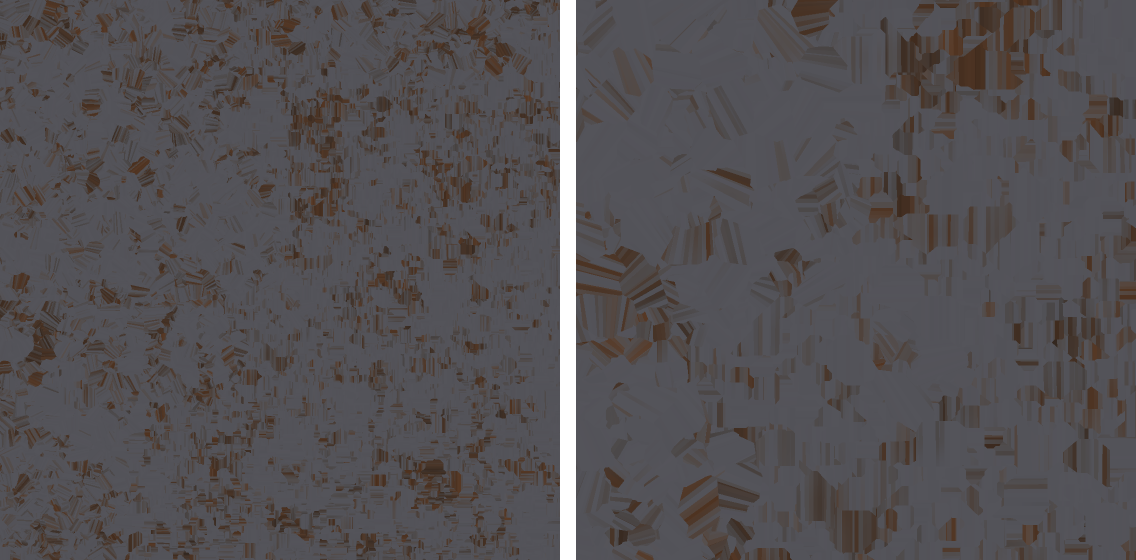
Left, the full canvas; right, a detail of the centre.
A WebGL 1 fragment shader for this texture:

```glsl
precision highp float;
uniform vec2 u_resolution;

#define SLATE vec3(0.327, 0.326, 0.350)
#define VEIL vec3(0.311, 0.293, 0.292)
#define RUST vec3(0.277, 0.193, 0.138)
#define COARSE_CELLS 39.0
#define FINE_CELLS 82.0
#define STRIPES_WIDE 160.0
#define STRIPES_THIN 390.0
#define WEAR_START -0.06
#define WEAR_FULL 0.72

float hash(vec2 p) {
  vec3 q = fract(p.xyx * vec3(0.1031, 0.1030, 0.0973));
  q += dot(q, q.yzx + 33.33);
  return fract((q.x + q.y) * q.z);
}

float valueNoise(vec2 p) {
  vec2 i = floor(p), f = fract(p);
  f = f * f * (3.0 - 2.0 * f);
  vec2 e = vec2(1.0, 0.0);
  return mix(mix(hash(i), hash(i + e), f.x),
             mix(hash(i + e.yx), hash(i + e.xx), f.x), f.y);
}

// Small clustered patches where the surface is worn
float patches(vec2 p) {
  return 0.14 * valueNoise(p * 9.0 + 3.7)
       + 0.40 * valueNoise(p * 23.0 + 41.3)
       + 0.46 * valueNoise(p * 49.0 + 90.1);
}

// Positive where shards snap to the axes: right side and lower band
float alignment(vec2 p) {
  float rightSide = min(p.x - 0.46, 0.90 - p.y);
  float lowerBand = min(p.x - 0.16, 0.28 - p.y);
  return max(rightSide, lowerBand) + 0.28 * (valueNoise(p * 9.0 + 17.0) - 0.5);
}

// Direction of a shard's stripes
float shardAngle(float turn, float y, bool aligned) {
  float upright = step(turn, mix(0.42, 0.85, smoothstep(0.1, 0.4, y)));
  return aligned ? 1.5708 * (1.0 - upright) : turn * 6.2832;
}

// Cellular noise with turned boxes: xy = place inside the shard, zw = its id
vec4 nearestShard(vec2 p, float cells, out vec2 shardCenter) {
  vec2 base = floor(p * cells);
  float best = 1e3;
  vec4 shard = vec4(0.0);
  shardCenter = p;
  for (int y = -1; y <= 1; y++) {
    for (int x = -1; x <= 1; x++) {
      vec2 id = base + vec2(float(x), float(y));
      vec2 jitter = vec2(hash(id + 11.0), hash(id + 29.0));
      vec2 center = (id + 0.1 + 0.8 * jitter) / cells;
      bool aligned = alignment(center) > 0.0;
      float angle = shardAngle(hash(id + 71.0), center.y, aligned);
      float c = cos(angle), s = sin(angle);
      vec2 d = p - center;
      vec2 q = vec2(c * d.x + s * d.y, c * d.y - s * d.x);
      // Aligned shards are broad and short, loose ones vary
      float stretch = mix(0.75, aligned ? 1.1 : 1.3, hash(id + 53.0));
      float dist = max(abs(q.x) * stretch, abs(q.y) / stretch);
      if (dist < best) {
        best = dist;
        shard = vec4(q, id);
        shardCenter = center;
      }
    }
  }
  return shard;
}

vec3 surface(vec2 p) {
  // Some coarse shards break into finer ones, more often where aligned
  vec2 center;
  float cells = COARSE_CELLS;
  vec4 shard = nearestShard(p, cells, center);
  float breakChance = alignment(center) > 0.0 ? 0.72 : 0.42;
  if (hash(shard.zw + 5.0) < breakChance) {
    cells = FINE_CELLS;
    shard = nearestShard(p, cells, center);
  }
  vec2 id = shard.zw + cells;

  // Stripes run along the shard; loose shards fan out
  float fan = alignment(center) > 0.0 ? 0.1 : 0.9;
  float spread = 1.0 + fan * (hash(id + 7.0) - 0.5) * shard.y * cells;
  float across = shard.x / max(spread, 0.4);
  vec2 wideId = vec2(floor(across * STRIPES_WIDE + hash(id)), 3.0) + id * 1.7;
  vec2 thinId = vec2(floor(across * STRIPES_THIN), 8.0) + id * 2.3;
  float wide = hash(wideId);
  float thin = hash(thinId);

  // Wear joins the patch, the shard and its stripes
  float blankCorner = smoothstep(0.90, 0.98, p.x) * (1.0 - smoothstep(0.10, 0.20, p.y));
  float patchLevel = mix(patches(center), patches(p), 0.2);
  float wear = 1.25 * (patchLevel - 0.5) + 0.50 * (hash(id + 19.0) - 0.5)
             + 0.44 * (wide - 0.5) + 0.42 * (thin - 0.5) - 0.3 * blankCorner;
  float amount = smoothstep(WEAR_START, WEAR_FULL, wear);

  // Slate through a dull veil to rust, with shaded streaks
  vec3 color = mix(SLATE, VEIL, smoothstep(0.03, 0.24, amount));
  color = mix(color, RUST, smoothstep(0.26, 0.92, amount));
  float shade = 0.6 * hash(wideId + 23.0) + 0.4 * hash(thinId + 31.0) - 0.5;
  color *= 1.0 + shade * mix(0.03, 0.36, amount);
  color += vec3(0.08, 0.02, -0.02) * amount * (hash(id + 37.0) - 0.45);
  return color;
}

void main() {
  // Four samples per pixel smooth the edges
  float span = min(u_resolution.x, u_resolution.y);
  vec3 color = vec3(0.0);
  for (int i = 0; i < 4; i++) {
    float k = float(i);
    vec2 offset = vec2(mod(k, 2.0), floor(k * 0.5)) * 0.5 - 0.25;
    color += surface((gl_FragCoord.xy + offset) / span);
  }
  gl_FragColor = vec4(color * 0.25, 1.0);
}
```
